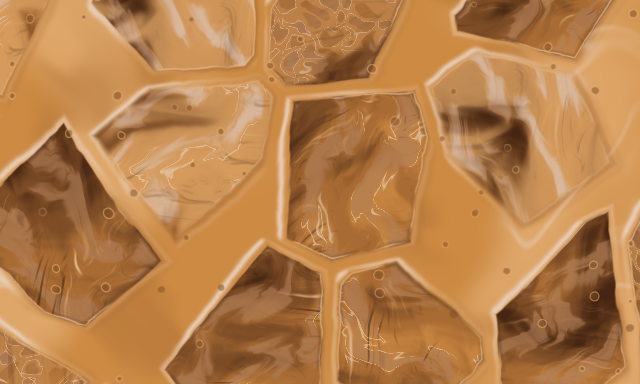
A Shadertoy shader for this texture:

```glsl
const vec3 MILK  = vec3(.80, .54, .26);
const vec3 LATTE = vec3(.87, .65, .41);
const vec3 CREAM = vec3(.91, .81, .73);
const vec3 AMBER = vec3(.66, .42, .20);
const vec3 TAN   = vec3(.68, .49, .35);
const vec3 UMBER = vec3(.49, .30, .15);
const vec3 DEEP  = vec3(.22, .11, .05);
const vec2 LIGHT = vec2(-.75, .66);
const float CUBES_PER_HEIGHT = 2.3;
const float JITTER = .75;
const float GAP = .05;     // half the milk channel, in cells
const float WOBBLE = .01;  // irregularity of cube outlines
const float FOAM_SCALE = 19.;
const float BUBBLE_SCALE = 15.;
const mat2 TURN = mat2(.8, .6, -.6, .8);

struct Ice { float dist, border; vec2 local, outward, id; };

void tint(inout vec3 col, vec3 paint, float amount) {
  col = mix(col, paint, clamp(amount, 0., 1.));
}

float line(float d, float width) { return smoothstep(width, 0., abs(d)); }

float bell(float d, float width) { return exp(-d * d / (width * width)); }

vec2 hash2(vec2 p) {
  vec3 h = fract(p.xyx * vec3(.1031, .1030, .0973));
  h += dot(h, h.yzx + 33.33);
  return fract((h.xx + h.yz) * h.zy);
}

// Layered, warped sines, roughly -1 to 1
float ripple(vec2 p, int layers) {
  float sum = 0., amp = .6;
  for (int i = 0; i < layers; i++) {
    p += .8 * sin(p.yx * 1.1 + 1.7);
    sum += amp * sin(p.x + sin(p.y));
    p = TURN * p * 1.8 + 2.3;
    amp *= .5;
  }
  return sum;
}

vec2 centreOf(vec2 cell) { return cell + .5 + JITTER * (hash2(cell + 19.) - .5); }

// Cellular noise: nearest and second distance, nearest cell
vec4 cellular(vec2 p) {
  vec2 base = floor(p), id = base;
  float first = 9., second = 9.;
  for (int i = 0; i < 9; i++) {
    vec2 cell = base + vec2(i % 3, i / 3) - 1.;
    float d = length(centreOf(cell) - p);
    second = min(second, max(first, d));
    if (d < first) { first = d; id = cell; }
  }
  return vec4(first, second, id);
}

// Tilted, tapered boxes, each clipped to its own cell
Ice findIce(vec2 p) {
  p = p * CUBES_PER_HEIGHT + vec2(3.2, 5.3);
  vec4 cell = cellular(p);
  vec2 id = cell.zw, centre = centreOf(id), offset = p - centre;
  float border = 9.;
  for (int i = 0; i < 25; i++) {
    if (i == 12) continue;
    vec2 toward = centreOf(id + vec2(i % 5, i / 5) - 2.) - centre;
    border = min(border, dot(.5 * toward - offset, normalize(toward)));
  }
  vec2 h = hash2(id + 5.);
  float angle = mix(-1., .9, h.x), c = cos(angle), s = sin(angle);
  vec2 q = mat2(c, s, -s, c) * offset;
  vec2 size = mix(vec2(.31, .46), vec2(.44, .64), h.yx);
  size.x += (h.y - .5) * .5 * q.y;
  vec2 box = abs(q) - size;
  float d = max(max(box.x, box.y), GAP - border);
  return Ice(d / CUBES_PER_HEIGHT, border, q, offset / max(cell.x, .001), id);
}

vec3 milkColour(vec2 p, Ice ice) {
  float broad = ripple(p * 4.5 + 1., 2), swirl = ripple(p * 7. + 3., 3);
  float lit = dot(ice.outward, LIGHT), fade = smoothstep(0., GAP, ice.border);
  float band = fade * bell(ice.dist - .014 - .01 * swirl, .009);
  vec3 col = mix(MILK, LATTE, smoothstep(-.1, .8, broad + .3 * swirl));
  tint(col, AMBER, .4 * smoothstep(.4, .9, -swirl));
  tint(col, AMBER, .6 * fade * line(max(ice.dist, 0.), .04) * smoothstep(-.2, .6, -lit));
  tint(col, LATTE, .5 * band);
  tint(col, CREAM, .9 * band * smoothstep(-.2, .6, lit + .5 * swirl));
  tint(col, CREAM, .45 * line(swirl - .5, .13) * smoothstep(0., .7, broad));
  return col;
}

vec3 iceColour(vec2 p, Ice ice) {
  vec2 seed = hash2(ice.id + 43.), q = ice.local, at = q * 6.5 + seed * 20.;
  float depth = -ice.dist;
  float folds = ripple(q * 5. + seed * 30., 4);
  float grain = ripple(q * vec2(16, 8) + folds + seed * 50., 4);
  float relief = ripple(at, 5) - ripple(at - .09 * LIGHT, 5);
  float tone = .3 + .34 * folds + .14 * grain - .35 * dot(q, LIGHT) + .3 * seed.y;

  // Clear brown depths
  vec3 col = mix(UMBER, AMBER, smoothstep(.25, .55, tone));
  tint(col, DEEP, .8 * smoothstep(.1, .45, .35 - tone));
  tint(col, MILK, .8 * smoothstep(.6, .85, tone));
  tint(col, TAN, .6 * smoothstep(.1, .5, grain));

  // Milky cubes, and cubes under rounded foam
  float milky = step(seed.x, .25) * smoothstep(-.8, -.1, folds);
  tint(col, mix(LATTE, CREAM, smoothstep(.2, .9, grain)), .7 * milky);
  vec2 bend = .35 * sin(p.yx * vec2(31, 37) + 3. * folds);
  vec4 web = cellular(p * FOAM_SCALE + bend);
  float gap = web.y - web.x, shade = hash2(web.zw).x;
  float foam = step(.74, seed.x) * smoothstep(-.7, -.2, folds);
  tint(col, mix(AMBER, TAN, shade), .5 * foam);
  float wall = max(smoothstep(.14, .28, .38 - gap), smoothstep(.36, .46, web.x));
  tint(col, mix(MILK, TAN, .35), .8 * foam * wall);
  tint(col, CREAM, .5 * foam * line(gap - .19, .06) * step(.3, shade));

  // Crisp melted facets: dark hollows, bright lips, froth
  float rough = mix(.35, 1., smoothstep(-.1, .6, folds + .6 * seed.y)) * (1. - .6 * foam);
  tint(col, DEEP, .65 * rough * (1. - .6 * milky) * smoothstep(.06, .4, -relief));
  tint(col, LATTE, .55 * rough * smoothstep(.08, .35, relief));
  tint(col, CREAM, .7 * rough * smoothstep(.25, .5, relief));
  tint(col, CREAM, .65 * line(grain - .1, .1) * smoothstep(.15, .5, folds) * step(.45, seed.y));

  // Dark inner edge and broken bright rim
  tint(col, DEEP, .45 * line(depth, .016) * smoothstep(-.6, .5, grain) * (1. - milky));
  float rim = bell(depth - .002 - .003 * grain, .003);
  tint(col, mix(LATTE, CREAM, .4), .8 * rim * smoothstep(-.4, .3, folds));
  return col;
}

void mainImage(out vec4 fragColor, in vec2 fragCoord) {
  vec2 p = fragCoord / iResolution.y;
  vec2 bend = vec2(ripple(p * 9., 4), ripple(p.yx * 9. + 4., 4));
  Ice ice = findIce(p + WOBBLE * bend);
  float sunk = hash2(ice.id + 87.).x;
  float soft = .003 + .012 * sunk * sunk * sunk;
  vec3 col = mix(iceColour(p, ice), milkColour(p, ice), smoothstep(-soft, soft, ice.dist));

  // Sparse bubbles: shaded bowl, ring broken on one side
  vec4 bubble = cellular(p * BUBBLE_SCALE + .12 * bend);
  vec2 h = hash2(bubble.zw + 7.);
  float radius = mix(.08, .2, h.y), present = step(.87, h.x);
  tint(col, UMBER, .5 * present * smoothstep(0., .08, radius - bubble.x));
  tint(col, LATTE, .6 * present * line(bubble.x - radius, .05) * smoothstep(-.5, .3, bend.x));
  fragColor = vec4(col, 1);
}
```
